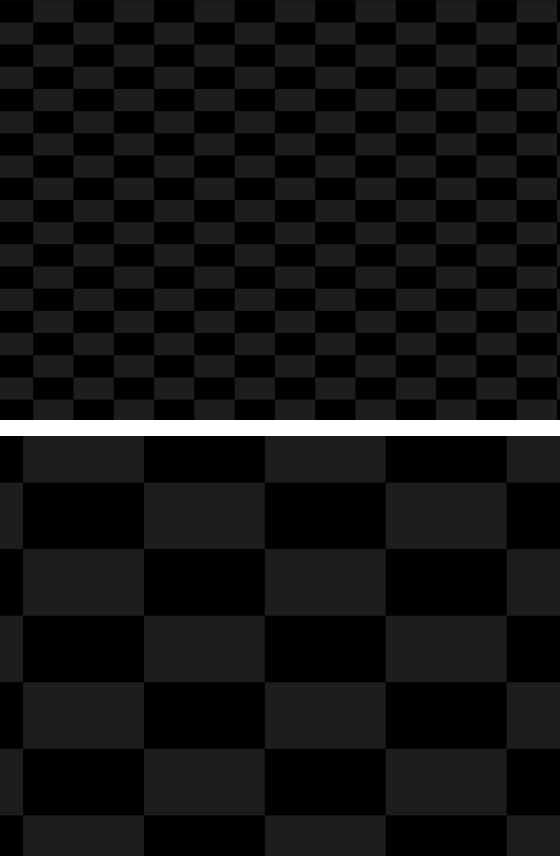
Top, the full canvas; bottom, a detail of the centre.
A Shadertoy shader for this pattern:

```glsl
// Dark checkerboard of wide rectangular tiles in black and charcoal.

const vec3 BLACK = vec3(0.0);
const vec3 CHARCOAL = vec3(0.112, 0.112, 0.12);

// Tile size and first tile corner, in canvas heights
const vec2 TILE_SIZE = vec2(0.09592, 0.05283);
const vec2 FIRST_CORNER = vec2(0.0791, 0.0486);

// Square wave per axis: +1 on even tiles, -1 on odd, smoothed over one pixel
vec2 smoothSquareWave(vec2 p, vec2 pixel) {
    vec2 edgeDistance = 0.5 - abs(mod(p + 0.5, 2.0) - 1.0);
    return clamp(2.0 * edgeDistance / pixel, -1.0, 1.0);
}

// Coverage of the odd tiles, from 0 to 1
float checker(vec2 p, vec2 pixel) {
    vec2 wave = smoothSquareWave(p, pixel);
    return 0.5 - 0.5 * wave.x * wave.y;
}

void mainImage(out vec4 fragColor, in vec2 fragCoord) {
    // Tile coordinates, with edges at whole numbers
    vec2 uv = fragCoord / iResolution.y;
    vec2 p = (uv - FIRST_CORNER) / TILE_SIZE;
    vec2 pixel = 1.0 / (iResolution.y * TILE_SIZE);

    fragColor = vec4(mix(BLACK, CHARCOAL, checker(p, pixel)), 1.0);
}
```
